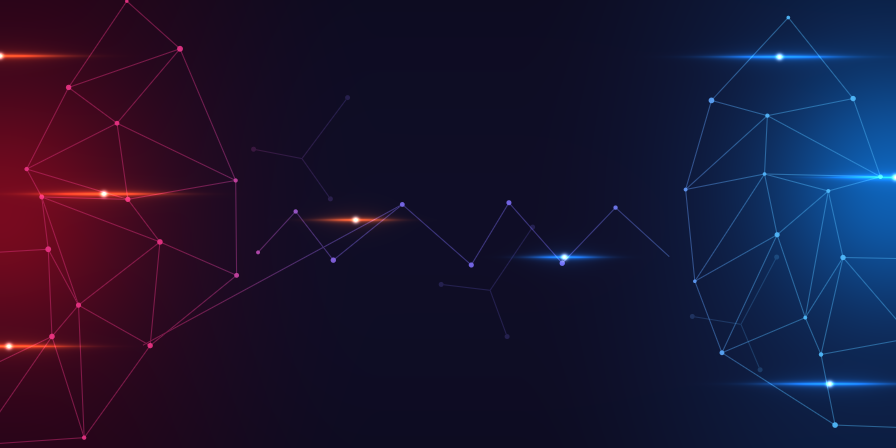
A WebGL 1 fragment shader for this background:

```glsl
precision highp float;
uniform vec2 u_resolution;

const vec3 NIGHT = vec3(0.058, 0.052, 0.148);
const vec3 WINE = vec3(0.170, 0.020, 0.110);
const vec3 RED_GLOW = vec3(0.300, 0.020, 0.010);
const vec3 NAVY = vec3(0.055, 0.130, 0.290);
const vec3 BLUE_GLOW = vec3(0.000, 0.250, 0.420);
const vec3 PINK = vec3(0.920, 0.200, 0.520);
const vec3 VIOLET = vec3(0.480, 0.420, 0.950);
const vec3 CYAN = vec3(0.320, 0.740, 1.000);
const vec3 EMBER = vec3(1.000, 0.360, 0.080);
const vec3 AZURE = vec3(0.080, 0.520, 1.000);
const float LINE_HALF = 0.0012;
const float DOT_RADIUS = 0.0055;
const float LINE_ALPHA = 0.42;
const float FAINT_ALPHA = 0.2;
const float HUB_HEIGHT = 0.53;
const float FIRST_RING = 0.13;
const float RING_GAP = 0.185;

float hash(vec2 p) {
  return fract(sin(dot(p, vec2(12.9898, 78.233))) * 43758.5453);
}

float fill(float dist) {
  return clamp(0.5 - dist * u_resolution.y, 0.0, 1.0);
}

float segment(vec2 p, vec2 a, vec2 b) {
  vec2 ab = b - a;
  float t = clamp(dot(p - a, ab) / max(dot(ab, ab), 0.00001), 0.0, 1.0);
  return fill(length(p - a - ab * t) - LINE_HALF);
}

float disc(vec2 p, vec2 center, float scale) {
  return fill(length(p - center) - DOT_RADIUS * scale);
}

// Node on a half ring around the hub; the inner ring is sparser
vec2 ringNode(float ring, float i, float side) {
  i -= mod(i, 2.0) * step(ring, 0.5);
  vec2 seed = vec2(ring + 4.0 * side, i);
  float angle = 1.13 - 0.47 * i + 0.26 * (hash(seed) - 0.5);
  float radius = FIRST_RING + RING_GAP * ring + 0.1 * (hash(seed + 17.0) - 0.5);
  return vec2(0.0, HUB_HEIGHT) + radius * vec2(cos(angle), sin(angle));
}

// Coverage pairs: x for lines, y for dots
vec2 cluster(vec2 p, float side) {
  vec2 ink = vec2(0.0);
  for (int k = 0; k < 3; k++) {
    for (int n = 0; n < 6; n++) {
      float ring = float(k), i = float(n);
      vec2 node = ringNode(ring, i, side);
      ink.x = max(ink.x, segment(p, node, ringNode(ring, i + 1.0, side)));
      if (k < 2) {
        ink.x = max(ink.x, segment(p, node, ringNode(ring + 1.0, i, side)));
        if (hash(vec2(i, ring + side)) < 0.6)
          ink.x = max(ink.x, segment(p, node, ringNode(ring + 1.0, i + 1.0, side)));
      }
      ink.y = max(ink.y, disc(p, node, 0.7 + 0.5 * hash(node)));
    }
  }
  return ink;
}

vec2 chainNode(float i) {
  float shift = -0.035 * sin(1.5708 * i) * step(i, 4.0);
  float swing = 0.05 + 0.02 * sin(0.449 * i);
  return vec2(0.66 + 0.119 * i + shift, 0.478 + swing * cos(3.14159 * i));
}

vec2 chain(vec2 p) {
  vec2 ink = vec2(segment(p, vec2(0.32, 0.23), chainNode(2.0)), 0.0);
  for (int n = -1; n < 7; n++) {
    float i = float(n);
    vec2 node = chainNode(i);
    ink.x = max(ink.x, segment(p, node, chainNode(i + 1.0)));
    ink.y = max(ink.y, disc(p, node, 0.75 + 0.4 * hash(vec2(i, 3.0))));
  }
  return ink;
}

float faintForks(vec2 p) {
  float ink = 0.0;
  for (int n = 0; n < 3; n++) {
    float i = float(n);
    vec2 joint = vec2(0.674 + (0.35 + 0.07 * i) * i, 0.646 + (0.109 * i - 0.403) * i);
    for (int m = 0; m < 3; m++) {
      float angle = 3.1 - 2.1 * float(m) + 0.3 * (hash(vec2(i, float(m))) - 0.5);
      vec2 tip = joint + (0.11 + 0.06 * mod(float(m), 2.0)) * vec2(cos(angle), sin(angle));
      ink = max(ink, max(segment(p, joint, tip), disc(p, tip, 1.0)));
    }
  }
  return ink;
}

// Row of horizontal light streaks, the middle one moved by bend
vec3 flares(vec2 p, vec2 start, vec2 stride, vec2 bend, float count, float reach) {
  vec3 light = vec3(0.0);
  for (int n = 0; n < 3; n++) {
    float i = float(n);
    if (i >= count) break;
    vec2 center = start + stride * i + bend * mod(i, 2.0);
    vec2 d = abs(p - center);
    vec3 tint = mix(EMBER, AZURE, step(1.0, center.x));
    float fade = exp(-d.x * d.x / (reach * reach));
    float streak = fade * (exp(-d.y / 0.0035) + 0.22 * exp(-d.y / 0.015));
    light += tint * streak + 0.9 * exp(-dot(d, d) / 0.00005);
  }
  return light;
}

void main() {
  vec2 p = gl_FragCoord.xy / u_resolution.y;
  float width = u_resolution.x / u_resolution.y;
  p.x *= 2.0 / width;
  float side = step(1.0, p.x);

  // Backdrop
  vec3 color = mix(NIGHT, WINE, 1.0 - smoothstep(0.05, 0.85, p.x));
  color = mix(color, NAVY, smoothstep(1.15, 1.95, p.x));
  vec2 redOffset = p - vec2(0.0, 0.52), blueOffset = p - vec2(2.0, 0.59);
  color += RED_GLOW * exp(-dot(redOffset, redOffset) / 0.09);
  color += BLUE_GLOW * exp(-dot(blueOffset, blueOffset) / 0.07);
  color *= 1.0 - 0.5 * pow(abs(p.y - 0.5), 2.0);

  // Network
  vec3 tint = mix(PINK, VIOLET, smoothstep(0.35, 0.85, p.x));
  tint = mix(tint, CYAN, smoothstep(1.2, 1.8, p.x));
  vec2 folded = vec2(mix(p.x, 2.0 - p.x, side), p.y);
  vec2 ink = max(cluster(folded, side), chain(p));
  color = mix(color, tint, FAINT_ALPHA * faintForks(p));
  color = mix(color, tint, LINE_ALPHA * ink.x);
  color = mix(color, tint, 0.9 * ink.y);

  // Streaks
  color += flares(p, vec2(0.02, 0.227), vec2(-0.01, 0.324), vec2(0.222, 0.016), 3.0, 0.13);
  color += flares(p, vec2(0.794, 0.509), vec2(0.466, -0.083), vec2(0.0), 2.0, 0.075);
  color += flares(p, vec2(1.852, 0.143), vec2(-0.056, 0.365), vec2(0.204, 0.096), 3.0, 0.13);
  gl_FragColor = vec4(color, 1.0);
}
```
